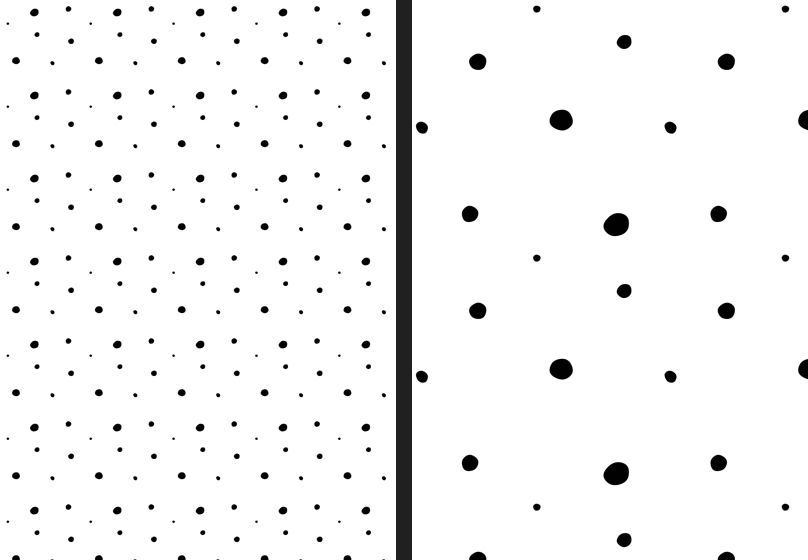
Left, the full canvas; right, a detail of the centre.
This pattern is drawn by a WebGL 1 fragment shader. Its source:

```glsl
precision highp float;

// Scattered, slightly irregular ink dots repeated on a square-like grid.

uniform vec2 u_resolution;

const vec3 PAPER = vec3(1.0);
const vec3 INK = vec3(0.005);
const vec2 TILE = vec2(0.14798, 0.14824); // repeat size, in canvas heights
const float WOBBLE = 0.022;               // outline irregularity, per radius
const float EDGE = 0.75;                  // half width of soft edge, in pixels

// Approximate signed distance to a tilted, hand-inked blob.
float blob(vec2 p, vec2 center, vec2 radii, float tilt) {
  vec2 q = p - center;
  float c = cos(tilt), s = sin(tilt);
  q = vec2(c * q.x + s * q.y, c * q.y - s * q.x) / radii;
  float a = atan(q.y, q.x + 1e-6);
  float seed = 40.0 * (center.x + center.y);
  float outline = 1.0 + WOBBLE * (sin(3.0 * a + seed) + 0.6 * sin(5.0 * a - seed));
  return (length(q) - outline) * 0.5 * (radii.x + radii.y);
}

// One tile: x runs right and y runs down, both from 0 to 1.
float motif(vec2 p) {
  // Large dots
  float d = blob(p, vec2(0.416, 0.151), vec2(0.0525, 0.0445), -0.45);
  d = min(d, blob(p, vec2(0.1935, 0.731), vec2(0.0465, 0.0415), 0.05));
  // Medium dots
  d = min(d, blob(p, vec2(0.826, 0.108), vec2(0.0335, 0.0320), -0.6));
  d = min(d, blob(p, vec2(0.858, 0.497), vec2(0.0345, 0.0325), -0.2));
  d = min(d, blob(p, vec2(0.447, 0.417), vec2(0.0300, 0.0275), -0.5));
  // Small dots
  d = min(d, blob(p, vec2(0.633, 0.761), vec2(0.0255, 0.0220), 0.8));
  return min(d, blob(p, vec2(0.095, 0.285), vec2(0.0148, 0.0138), 0.0));
}

void main() {
  // Canvas heights, measured from the top left corner
  vec2 p = vec2(gl_FragCoord.x, u_resolution.y - gl_FragCoord.y) / u_resolution.y;
  float soft = EDGE / (u_resolution.y * TILE.y);
  float ink = 1.0 - smoothstep(-soft, soft, motif(fract(p / TILE)));
  gl_FragColor = vec4(mix(PAPER, INK, ink), 1.0);
}
```
